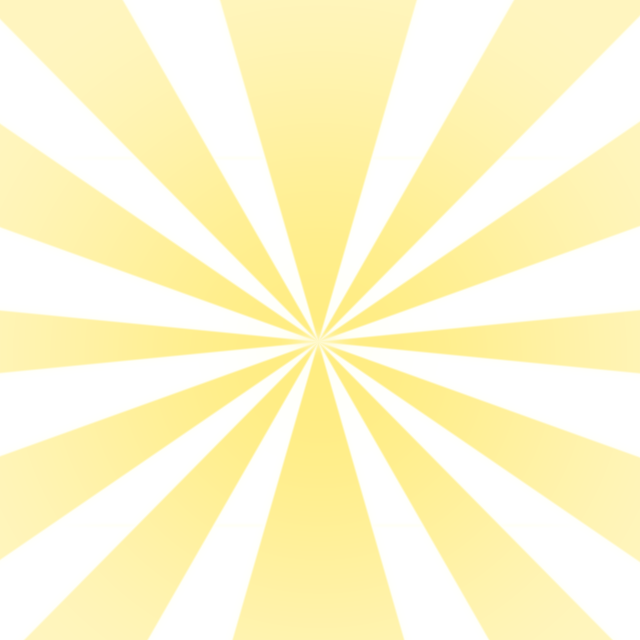
A Shadertoy shader for this background:

```glsl
// Pale yellow sunburst on white: beams spread from a point just below centre.
// Angles fold into one quadrant, beams are angular wedges with softened sides,
// and a radial ramp fades the yellow toward the canvas borders.

// Signed distance to a beam side; angles in degrees, negative inside.
float beam(float angle, float middle, float halfWidth, float radius) {
    float outside = radians(abs(angle - middle) - halfWidth);
    return radius * sin(clamp(outside, -1.57, 1.57));
}

// Thin soft horizontal line at a given height.
float hairline(float y, float height) {
    return exp(-pow((y - height) / 0.003, 2.0));
}

void mainImage(out vec4 fragColor, in vec2 fragCoord) {
    vec2 uv = fragCoord / iResolution.xy;
    vec2 p = uv - vec2(0.4975, 0.466);
    float radius = length(p);
    float angle = degrees(atan(abs(p.y), max(abs(p.x), 1e-5)));

    // Four folded wedges make the twelve beams
    float d = beam(angle, 0.0, 5.6, radius);
    d = min(d, beam(angle, 27.1, 7.3, radius));
    d = min(d, beam(angle, 52.8, 7.4, radius));
    d = min(d, beam(angle, 90.0, 16.05, radius));
    float soft = max(0.0022, 1.0 / iResolution.y);
    float coverage = 1.0 - smoothstep(-soft, soft, d);

    // Yellow is richest slightly below the hub
    float fade = smoothstep(0.0, 0.68, length(uv - vec2(0.5, 0.44)));
    vec3 yellow = mix(vec3(1.0, 0.928, 0.51), vec3(1.0, 0.962, 0.75), fade);

    // Gaps: creamy near the hub and beside the beams, with two faint lines
    float cream = 0.8 * exp(-radius * radius / 0.012);
    cream = max(cream, 0.8 * exp(-max(d, 0.0) / 0.004));
    float lines = hairline(uv.y, 0.753) + hairline(uv.y, 0.179);
    lines *= 1.0 - smoothstep(0.3, 0.43, abs(p.x));
    cream = max(cream, 0.7 * lines);
    vec3 gap = mix(vec3(1.0), vec3(1.0, 1.0, 0.95), cream);

    vec3 color = mix(gap, yellow, coverage);

    // Washed-out hub, stretched sideways
    float hub = exp(-dot(p / vec2(0.035, 0.013), p / vec2(0.035, 0.013)));
    color = mix(color, vec3(1.0, 0.975, 0.80), 0.8 * hub);

    fragColor = vec4(color, 1.0);
}
```
